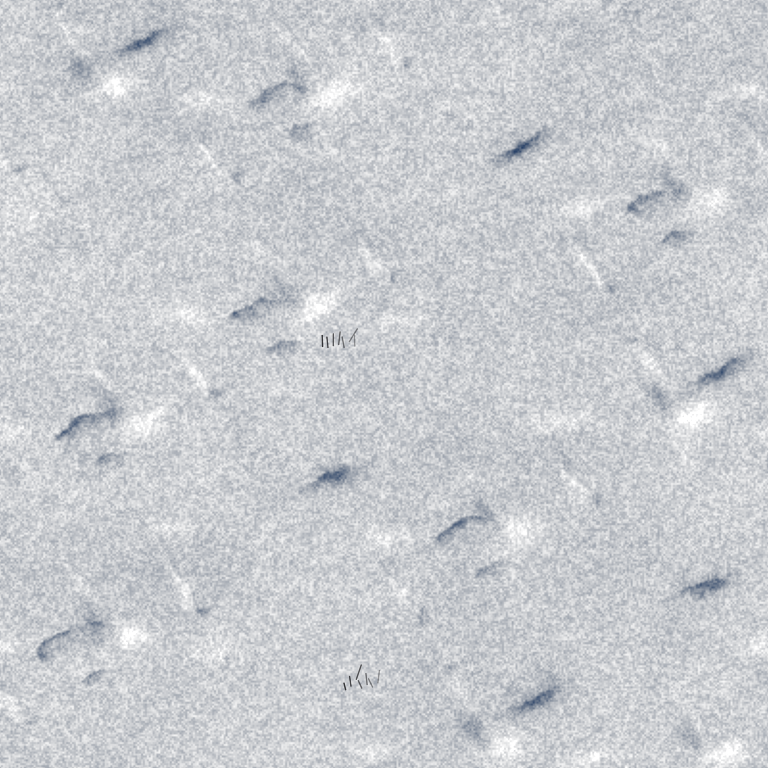
Give the GLSL for this texture, as a Shadertoy shader.

```glsl
// Wind-worn snow in low sunlight: fine sparkling grain over soft mottling,
// with scattered hollows, drifts, ridges, crumbly tracks and a few dry twigs.
// Each feature adds to one brightness value, which is then tinted blue in shade.

const float BASE_TONE = 0.802;
const vec3 TWIG_COLOR = vec3(0.10, 0.10, 0.11);

float hash(vec2 p) {
    vec3 q = fract(p.xyx * 0.1031);
    q += dot(q, q.yzx + 33.33);
    return fract((q.x + q.y) * q.z);
}

float noise(vec2 p) {
    vec2 i = floor(p), f = fract(p);
    f = f * f * (3.0 - 2.0 * f);
    return mix(mix(hash(i), hash(i + vec2(1, 0)), f.x),
               mix(hash(i + vec2(0, 1)), hash(i + vec2(1, 1)), f.x), f.y);
}

float fbm(vec2 p) {
    float sum = 0.0, amp = 0.5;
    for (int i = 0; i < 4; i++) {
        sum += amp * noise(p);
        p = p * 2.03 + 17.1;
        amp *= 0.5;
    }
    return sum;
}

// Evenly spread positions on the unit square.
vec2 scatter(float i, vec2 seed) {
    return fract(seed + i * vec2(0.7549, 0.5698));
}

// Coordinates around a centre, wrapped at the canvas and turned by an angle.
vec2 local(vec2 p, vec2 center, float angle) {
    vec2 d = fract(p - center + 0.5) - 0.5;
    vec2 u = vec2(cos(angle), sin(angle));
    return vec2(dot(d, u), dot(d, vec2(-u.y, u.x)));
}

float blob(vec2 q, vec2 size) {
    q /= size;
    return exp(-dot(q, q));
}

// Blob with a crisp upper flank and a soft lower one.
float lip(vec2 q, float len, float width) {
    return blob(q, vec2(len, q.y > 0.0 ? width * 0.4 : width));
}

// Arched overhang shadow, darkest at its left end.
float crescent(vec2 q, float radius) {
    q.y *= 1.4;
    float d = length(q) - radius;
    float a = atan(q.y, q.x);
    float ends = smoothstep(0.5, 2.4, a) * smoothstep(3.1, 2.7, a);
    return ends * smoothstep(0.005, -0.004, d) * exp(min(d, 0.0) / 0.014);
}

// Trodden hollow: shaded wall, sunlit floor and bright rims.
float hollow(vec2 p, vec2 c, float strength) {
    float light = 0.21 * blob(local(p, c, 0.3), vec2(0.028, 0.017));
    light += 0.10 * lip(local(p, c + vec2(-0.055, 0.065), -0.9), 0.032, 0.010);
    light += 0.06 * blob(local(p, c + vec2(-0.015, -0.05), -1.1), vec2(0.032, 0.006));
    float shade = 0.19 * blob(local(p, c + vec2(-0.045, 0.022), -1.1), vec2(0.024, 0.012));
    return strength * (light - shade);
}

// Bright diagonal drift edge with a small shadow at its foot.
float ridge(vec2 q, float strength) {
    float light = 0.19 * lip(q, 0.036, 0.010);
    float shade = 0.30 * blob(q - vec2(0.043, 0.006), vec2(0.008, 0.007));
    return strength * light - strength * strength * shade;
}

float landforms(vec2 p, float rough) {
    float tone = 0.0;
    for (float i = 0.0; i < 14.0; i++) {
        float r = hash(vec2(i, 7.0));
        // Faint level drifts and dull dents
        tone += 0.10 * blob(local(p, scatter(i, vec2(0.22, 0.31)), 0.06), vec2(0.034, 0.012));
        tone -= 0.11 * r * blob(local(p, scatter(i, vec2(0.71, 0.12)), -0.8), vec2(0.022, 0.016));
        if (i < 10.0) {
            tone += hollow(p, scatter(i, vec2(0.15, 0.89)), 0.55 + 0.5 * r);
            tone += ridge(local(p, scatter(i, vec2(0.48, 0.67)), -0.75 - 0.3 * r), 0.35 + 0.7 * r);
        }
        if (i < 6.0) {
            // Deep blue overhangs and short slanted cuts
            vec2 q = local(p, scatter(i, vec2(0.36, 0.57)), -0.25 + 0.4 * r);
            tone -= (0.34 + 0.5 * rough) * crescent(q, 0.045 + 0.025 * r);
            tone -= 0.28 * crescent(q - vec2(0.025, -0.035), 0.035);
            vec2 cut = local(p, scatter(i, vec2(0.92, 0.24)), 0.25 + 0.3 * r);
            tone -= (0.18 + 0.28 * r) * lip(cut, 0.032, 0.010);
            tone -= 0.06 * blob(cut, vec2(0.05, 0.022));
        }
    }
    return tone;
}

// Bands of broken crust running down to the right.
float crustMask(vec2 p) {
    float mask = 0.0;
    for (float i = 0.0; i < 11.0; i++) {
        vec2 q = local(p, scatter(i, vec2(0.05, 0.43)), -0.35);
        q.y += 0.006 * sin(q.x * 45.0 + i);
        mask += blob(q, vec2(0.085, 0.011));
    }
    return min(mask, 1.0);
}

float relief(vec2 p) {
    return fbm(p + vec2(0.35, -0.45)) - fbm(p);
}

float segment(vec2 p, vec2 a, vec2 b) {
    vec2 d = b - a;
    return length(p - a - d * clamp(dot(p - a, d) / dot(d, d), 0.0, 1.0));
}

float twigs(vec2 p, vec2 center, float soft) {
    float cover = 0.0;
    for (float i = 0.0; i < 7.0; i++) {
        float r = hash(vec2(i, center.x * 90.0));
        vec2 root = center + vec2(0.007 * i - 0.02, 0.02 * r - 0.01);
        float lean = (r - 0.5) * (0.6 + 0.3 * i);
        vec2 tip = root + (0.007 + 0.016 * r) * vec2(sin(lean), cos(lean));
        float d = segment(p, root, tip);
        cover = max(cover, (1.0 - 0.09 * i) * smoothstep(0.0009 + soft, 0.0009 - soft, d));
    }
    return cover;
}

void mainImage(out vec4 fragColor, in vec2 fragCoord) {
    vec2 p = fragCoord / iResolution.y;
    float soft = 0.6 / iResolution.y;

    // Ragged outlines come from bending the coordinates
    vec2 bend = vec2(fbm(p * 38.0), fbm(p * 38.0 + 51.0)) - 0.47;
    vec2 bent = p + 0.022 * bend;
    float rough = noise(p * 85.0) - 0.5;

    // Broad mottling, wind texture and landforms
    float tone = BASE_TONE + 0.10 * (fbm(p * vec2(5.0, 8.0) + 3.0) - 0.47);
    tone += 0.06 * relief(p * vec2(24.0, 36.0));
    tone += landforms(bent, rough);
    tone += 0.28 * crustMask(bent) * (relief(p * 75.0) - 0.06);

    // Fine crystal grain
    tone += 0.20 * (noise(p * 400.0) - 0.5) + 0.11 * (noise(p * 190.0 + 9.0) - 0.5);
    tone = clamp(tone, 0.16, 1.0);

    // Shade turns blue
    float shade = 1.0 - tone;
    vec3 color = tone + shade * vec3(-0.02, 0.0, 0.03) + shade * shade * vec3(-0.15, 0.0, 0.23);

    float twig = max(twigs(p, vec2(0.44, 0.55), soft), twigs(p, vec2(0.47, 0.11), soft));
    fragColor = vec4(mix(color, TWIG_COLOR, 0.85 * twig), 1.0);
}
```
